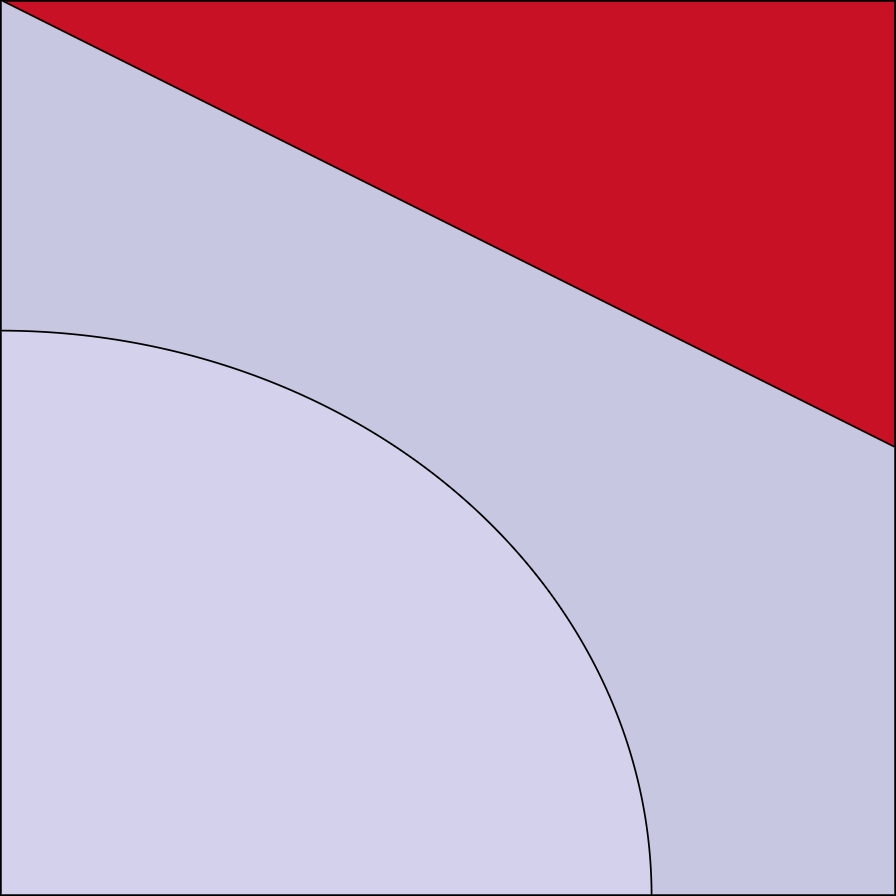
Give the GLSL for this background, as a Shadertoy shader.

```glsl
// Flat panels: a pale quarter ellipse, a grey-lilac field and a red corner, outlined in black.

const vec3 FIELD_COLOR   = vec3(0.780, 0.780, 0.882);
const vec3 ELLIPSE_COLOR = vec3(0.831, 0.820, 0.925);
const vec3 CORNER_COLOR  = vec3(0.784, 0.067, 0.145);
const vec3 INK_COLOR     = vec3(0.0);

const vec2  ELLIPSE_RADII = vec2(0.7272, 0.6310);
const float SLOPE_START   = 1.0005;  // height of the red edge at the left
const float SLOPE_FALL    = 0.5;     // drop of the red edge across the canvas
const float INK_WIDTH     = 0.00195;

// First-order signed distance to an ellipse centred on the origin
float ellipseDistance(vec2 p, vec2 radii) {
    vec2 q = p / radii;
    float k = length(q);
    return k * (k - 1.0) / max(length(q / radii), 1e-4);
}

// Signed distance to the sloping edge, positive above it
float slopeDistance(vec2 p) {
    return (p.y - SLOPE_START + SLOPE_FALL * p.x) / length(vec2(SLOPE_FALL, 1.0));
}

// Coverage of the region where the distance is negative
float coverage(float dist, float pixel) {
    return clamp(0.5 - dist / pixel, 0.0, 1.0);
}

void mainImage(out vec4 fragColor, in vec2 fragCoord) {
    vec2 p = fragCoord / iResolution.xy;
    float pixel = 1.0 / min(iResolution.x, iResolution.y);

    float ellipse = ellipseDistance(p, ELLIPSE_RADII);
    float slope = slopeDistance(p);
    vec2 toEdge = min(p, 1.0 - p);
    float frame = min(toEdge.x, toEdge.y);

    // Flat fills
    vec3 color = mix(FIELD_COLOR, ELLIPSE_COLOR, coverage(ellipse, pixel));
    color = mix(color, CORNER_COLOR, coverage(-slope, pixel));

    // Ink outlines and border
    float outline = min(abs(ellipse), abs(slope)) - 0.5 * INK_WIDTH;
    float ink = max(coverage(outline, pixel), coverage(frame - INK_WIDTH, pixel));
    color = mix(color, INK_COLOR, ink);

    fragColor = vec4(color, 1.0);
}
```
